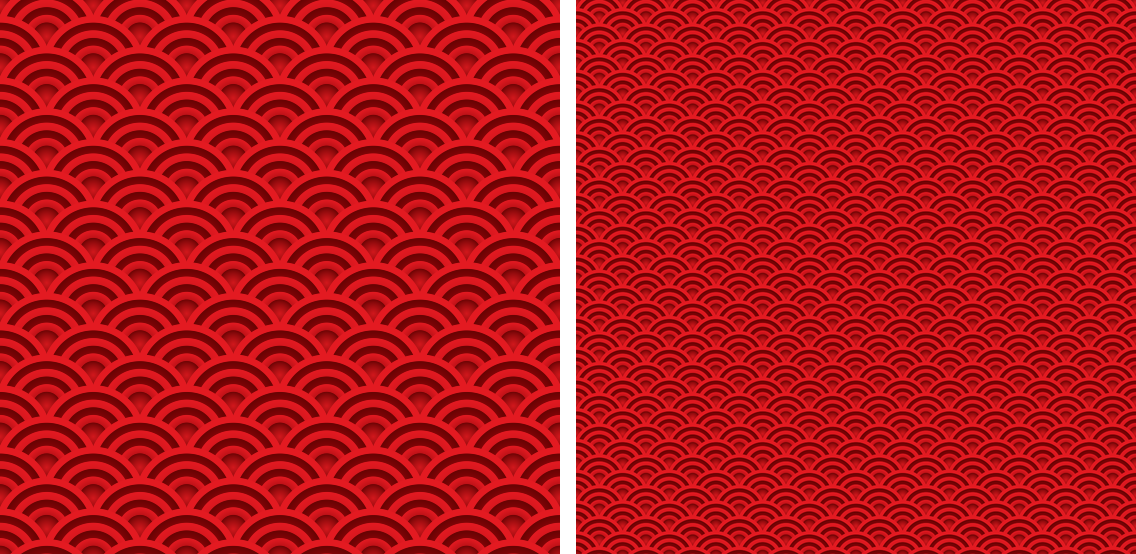
Left, the tile; right, the same tile 2 across and 2 down.
This pattern is drawn by a WebGL 2 fragment shader. Its source:

```glsl
#version 300 es
precision highp float;
// Overlapping red wave scales with concentric raised bands and shaded grooves.

#define COLUMNS 6.0
#define ROWS 9.0
#define ROW_PHASE 0.906
#define RADIUS 0.552
#define RIM_WIDTH 0.073
#define RING_WIDTH 0.082
#define RED vec3(0.89, 0.10, 0.13)
#define DULL_RED vec3(0.71, 0.06, 0.08)
#define CORE_RED vec3(0.82, 0.09, 0.11)
#define GROOVE vec3(0.50, 0.015, 0.025)
#define SHADOW vec3(0.40, 0.01, 0.01)

uniform vec2 u_resolution;
out vec4 fragColor;

// Coverage of a disc, smoothed over about one pixel.
float disc(float dist, float radius, float pixel) {
    return smoothstep(-0.6 * pixel, 0.6 * pixel, radius - dist);
}

// Nested discs, painted from the rim inwards.
vec3 scaleColor(float dist, float pixel) {
    vec3 color = RED;
    float edge = RADIUS - RIM_WIDTH;
    for (int i = 0; i < 4; i++) {
        float depth = clamp((edge - dist) / RING_WIDTH, 0.0, 1.0);
        vec3 groove = mix(SHADOW, GROOVE, depth);
        float dulling = depth * (i == 1 ? 0.25 : 0.8);
        vec3 band = mix(RED, DULL_RED, dulling);
        color = mix(color, i % 2 == 0 ? groove : band, disc(dist, edge, pixel));
        edge -= RING_WIDTH;
    }
    // Glowing core that darkens towards its edge.
    float glow = 1.0 - clamp(dist / edge, 0.0, 1.0);
    vec3 core = mix(SHADOW, CORE_RED, pow(glow, 0.75));
    return mix(color, core, disc(dist, edge, pixel));
}

void main() {
    // One unit is one column; rows are staggered at half the row period.
    vec2 uv = gl_FragCoord.xy / u_resolution;
    float pixel = COLUMNS / u_resolution.x;
    float rowStep = 0.5 * COLUMNS * u_resolution.y / (u_resolution.x * ROWS);
    float x = uv.x * COLUMNS;
    float y = 2.0 * (uv.y * ROWS - ROW_PHASE);
    float nearestRow = floor(y);

    // Paint back to front: each lower row covers the one above it.
    vec3 color = SHADOW;
    for (int k = 2; k >= -2; k--) {
        float row = nearestRow + float(k);
        float stagger = 0.5 * mod(row, 2.0);
        float dx = fract(x - stagger + 0.5) - 0.5;
        float dy = (y - row) * rowStep;
        // Neighbours in a row overlap only where lower rows hide them.
        float dist = length(vec2(dx, dy));
        color = mix(color, scaleColor(dist, pixel), disc(dist, RADIUS, pixel));
    }
    fragColor = vec4(color, 1.0);
}
```
